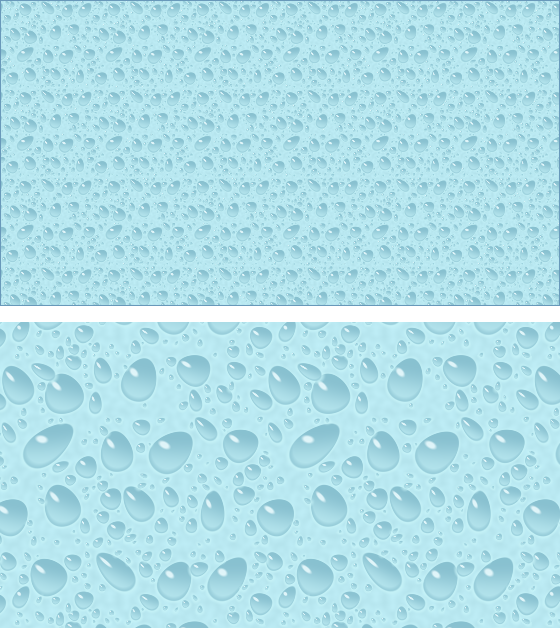
Top, the full canvas; bottom, a detail of the centre.
This texture is drawn by a Shadertoy shader. Its source:

```glsl
const float TILE = 0.1585;      // tile side as a share of canvas width
const float BORDER = 0.0036;    // frame width as a share of canvas height
const float GAP = 0.005;        // clear space between drops, in tiles
const int LAYERS = 4;
const float DROPS_PER_SIDE[LAYERS] = float[](4.0, 8.0, 14.0, 24.0);

const vec3 FILM = vec3(0.725, 0.910, 0.945);
const vec3 RIM = vec3(0.785, 0.960, 0.975);
const vec3 PALE = vec3(0.70, 0.89, 0.925);
const vec3 DEEP = vec3(0.535, 0.755, 0.815);
const vec3 GLINT = vec3(0.93, 0.99, 1.0);
const vec3 FRAME = vec3(0.41, 0.60, 0.73);

struct Drop { vec2 centre; float radius; float stretch; float angle; };

vec3 hash3(vec3 p) {
    p = fract(p * vec3(0.1031, 0.1030, 0.0973));
    p += dot(p, p.yxz + 33.33);
    return fract((p.xxy + p.yxx) * p.zyx);
}

vec2 rotate(vec2 p, float a) {
    float c = cos(a), s = sin(a);
    return vec2(c * p.x - s * p.y, s * p.x + c * p.y);
}

float slope(vec2 corner, vec2 offset, float period) {
    float a = 6.2832 * hash3(vec3(mod(corner, period), 7.0)).x;
    return dot(vec2(cos(a), sin(a)), offset);
}

// Gradient noise that wraps after a whole period
float gradientNoise(vec2 p, float period) {
    vec2 i = floor(p), f = fract(p);
    vec2 u = f * f * f * (f * (f * 6.0 - 15.0) + 10.0);
    vec2 e = vec2(1.0, 0.0);
    return mix(mix(slope(i, f, period), slope(i + e, f - e, period), u.x),
               mix(slope(i + e.yx, f - e.yx, period), slope(i + 1.0, f - 1.0, period), u.x), u.y);
}

// One random drop per cell, with odd rows shifted by half a cell
Drop makeDrop(vec2 cell, float count) {
    vec3 place = hash3(vec3(mod(cell, count), count));
    vec3 form = hash3(vec3(mod(cell, count), count + 57.0));
    vec2 shift = vec2(0.5 * mod(cell.y, 2.0), 0.0);
    vec2 centre = (cell + 0.5 + shift + 0.4 * (place.xy - 0.5)) / count;
    return Drop(centre, mix(0.23, 0.33, place.z) / count,
                mix(1.05, 1.9, form.x * form.x), 2.6 * (form.y - 0.5));
}

// Position in the drop's own frame: the edge is the unit circle
vec2 dropSpace(vec2 p, Drop drop) {
    float s = sqrt(drop.stretch);
    vec2 q = rotate(p - drop.centre, -drop.angle) / (drop.radius * vec2(1.0 / s, s));
    q.x *= 1.0 + 0.2 * clamp(q.y, -1.5, 1.5);
    return q;
}

float dropDistance(vec2 p, Drop drop) {
    return (length(dropSpace(p, drop)) - 1.0) * drop.radius / sqrt(drop.stretch);
}

Drop nearestDrop(vec2 p, float count) {
    Drop nearest;
    float best = 1e3;
    float row = floor(p.y * count);
    for (int y = -1; y <= 1; y++) {
        float cellRow = row + float(y);
        float column = floor(p.x * count - 0.5 * mod(cellRow, 2.0));
        for (int x = -1; x <= 1; x++) {
            Drop drop = makeDrop(vec2(column + float(x), cellRow), count);
            float d = dropDistance(p, drop);
            if (d < best) { best = d; nearest = drop; }
        }
    }
    return nearest;
}

// Distance from p to the larger drops
float freeRoom(vec2 p, int layer) {
    float room = 1.0;
    for (int i = 0; i < layer; i++)
        room = min(room, dropDistance(p, nearestDrop(p, DROPS_PER_SIDE[i])));
    return room;
}

vec3 paintDrop(vec3 under, vec2 p, Drop drop, float pixel) {
    float d = dropDistance(p, drop);
    vec2 n = rotate(dropSpace(p, drop), drop.angle);
    float size = smoothstep(0.005, 0.05, drop.radius);
    // Shaded top, bright foot and a thin dark edge
    float shade = smoothstep(-1.0, 0.8, n.y + 0.25 * n.x) * mix(0.75, 1.0, size);
    shade = max(shade, 0.65 * smoothstep(0.72, 1.0, length(n)));
    vec3 body = mix(PALE, DEEP, shade);
    // Curved glint at the upper left
    vec2 g = rotate(n - vec2(-0.40, 0.38), 0.65) / vec2(0.36, 0.16);
    body = mix(body, GLINT, 0.85 * (1.0 - smoothstep(0.5, 1.2, length(g))));
    float halo = 1.0 - smoothstep(0.0, 0.011, d);
    vec3 col = mix(under, RIM, halo * mix(0.75, 0.4, smoothstep(-0.6, 0.8, n.y)));
    return mix(col, body, 1.0 - smoothstep(-0.6 * pixel, 0.6 * pixel, d));
}

void mainImage(out vec4 fragColor, in vec2 fragCoord) {
    float tileSize = TILE * iResolution.x;
    vec2 p = (fragCoord - vec2(0.0, iResolution.y)) / tileSize;
    vec3 col = FILM + 0.035 * gradientNoise(p * 32.0, 32.0);

    // Large drops first; smaller ones shrink into the remaining gaps
    for (int i = 0; i < LAYERS; i++) {
        Drop drop = nearestDrop(p, DROPS_PER_SIDE[i]);
        if (dropDistance(p, drop) > 0.012) continue;
        float fit = min(1.0, (freeRoom(drop.centre, i) - GAP) / drop.radius);
        if (fit < 0.3) continue;
        drop.radius *= fit;
        col = paintDrop(col, p, drop, 1.0 / tileSize);
    }

    // Thin frame around the canvas
    vec2 inset = min(fragCoord, iResolution.xy - fragCoord) / iResolution.y;
    float edge = min(inset.x, inset.y) - BORDER;
    float blur = 0.5 / iResolution.y;
    col = mix(FRAME, col, smoothstep(-blur, blur, edge));
    fragColor = vec4(col, 1.0);
}
```
